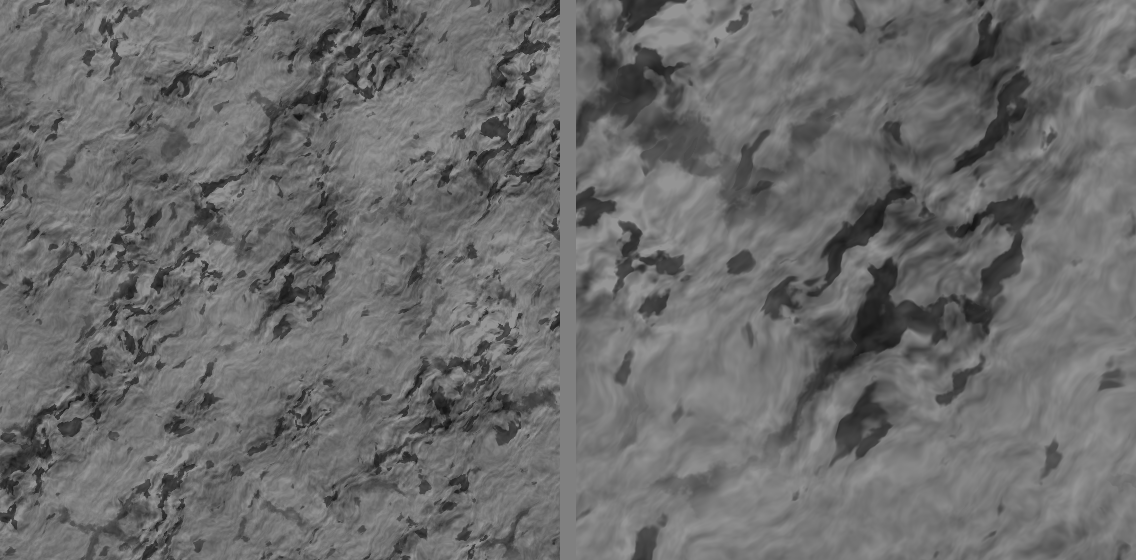
Left, the full canvas; right, a detail of the centre.
Reproduce this texture procedurally as a WebGL 1 fragment shader.

```glsl
precision highp float;
// Weathered grey rock: a diagonal grain with clustered pits, branching cracks and soft shadows.

#define GRAIN_ANGLE 0.90
#define GRAIN_STRETCH 0.62
#define CLOUD_SCALE 6.5
#define PIT_SCALE 40.0
#define CRACK_SCALE 9.0
#define VEIN_SCALE 25.0
#define RELIEF_SCALE 50.0
#define RELIEF_STRENGTH 0.44
#define SHADOW_DEPTH 0.15
#define PIT_DEPTH 0.54
#define STONE_GREY 0.468

uniform vec2 u_resolution;

// Sine-free hash: a random vector in -1..1 for each lattice cell
vec2 hashVector(vec2 cell) {
  vec3 h = fract(cell.xyx * vec3(0.1031, 0.1030, 0.0973));
  h += dot(h, h.yzx + 33.33);
  return 2.0 * fract((h.xx + h.yz) * h.zy) - 1.0;
}

float gradientNoise(vec2 p) {
  vec2 cell = floor(p);
  vec2 f = p - cell;
  vec2 w = f * f * f * (f * (f * 6.0 - 15.0) + 10.0);
  vec2 e = vec2(1.0, 0.0);
  float a = dot(hashVector(cell), f);
  float b = dot(hashVector(cell + e), f - e);
  float c = dot(hashVector(cell + e.yx), f - e.yx);
  float d = dot(hashVector(cell + e.xx), f - e.xx);
  return 1.4 * mix(mix(a, b, w.x), mix(c, d, w.x), w.y);
}

// Four octaves, each turned to hide the lattice
float fbm(vec2 p) {
  const mat2 turn = mat2(1.6, 1.2, -1.2, 1.6);
  float sum = 0.0;
  float amplitude = 0.5;
  for (int i = 0; i < 4; i++) {
    sum += amplitude * gradientNoise(p);
    p = turn * p + 17.3;
    amplitude *= 0.5;
  }
  return sum;
}

// Zero on the borders between scattered cells, rising inwards
float cellBorder(vec2 p) {
  vec2 cell = floor(p);
  float nearest = 8.0;
  float second = 8.0;
  for (int j = -1; j <= 1; j++) {
    for (int i = -1; i <= 1; i++) {
      vec2 id = cell + vec2(float(i), float(j));
      float d = length(id + 0.5 + 0.45 * hashVector(id) - p);
      second = min(second, max(nearest, d));
      nearest = min(nearest, d);
    }
  }
  return second - nearest;
}

void main() {
  vec2 uv = gl_FragCoord.xy / min(u_resolution.x, u_resolution.y);

  // Axes along and across the grain, roughened at two sizes
  float c = cos(GRAIN_ANGLE);
  float s = sin(GRAIN_ANGLE);
  vec2 p = vec2(c * uv.x + s * uv.y, c * uv.y - s * uv.x);
  p += 0.03 * vec2(fbm(uv * 12.0 + 3.1), fbm(uv * 12.0 + 41.7));
  vec2 ragged = 0.014 * vec2(fbm(uv * 60.0 + 8.0), fbm(uv * 60.0 + 63.0));
  p.x *= GRAIN_STRETCH;

  // Broad tone, and the rough patches where damage gathers
  float cloud = fbm(p * CLOUD_SCALE + 11.0);
  float rough = smoothstep(-0.20, 0.22, fbm(p * CLOUD_SCALE * 1.2 + 57.0));

  // Surface relief lit across the grain, with fine grit
  vec2 r = p * RELIEF_SCALE + 23.0;
  float relief = fbm(r) - fbm(r + vec2(0.12, 0.24));
  float grit = gradientNoise(uv * 170.0) + gradientNoise(p * 260.0);

  // Pits crowd along short branching veins inside the rough patches
  float vein = 1.0 - smoothstep(0.0, 0.34, cellBorder((p + ragged) * VEIN_SCALE + 71.0));
  float threshold = 0.25 - 0.13 * rough - 0.22 * vein * rough;
  float pitField = fbm(p * PIT_SCALE + 5.0);
  float pit = smoothstep(threshold, threshold + 0.13, pitField);

  // Long cracks whose width swells and fades
  float opening = smoothstep(0.0, 0.22, fbm(uv * 8.0 + 90.0));
  float border = cellBorder((p + ragged) * CRACK_SCALE + 35.0);
  float crack = opening * (1.0 - smoothstep(0.04, 0.05 + 0.09 * opening, border));
  float hollow = max(pit, 0.9 * crack);

  // Soft shadow around the damage
  float shadow = rough * smoothstep(-0.12, 0.28, fbm(uv * 9.0 + 29.0));

  float grey = STONE_GREY + 0.19 * cloud;
  grey += RELIEF_STRENGTH * relief * mix(0.45, 1.15, rough);
  grey += 0.028 * grit * mix(0.7, 1.1, rough);
  grey -= SHADOW_DEPTH * shadow;
  grey *= 1.0 - PIT_DEPTH * hollow * mix(0.65, 1.0, rough);

  gl_FragColor = vec4(vec3(clamp(grey, 0.09, 0.58)), 1.0);
}
```
